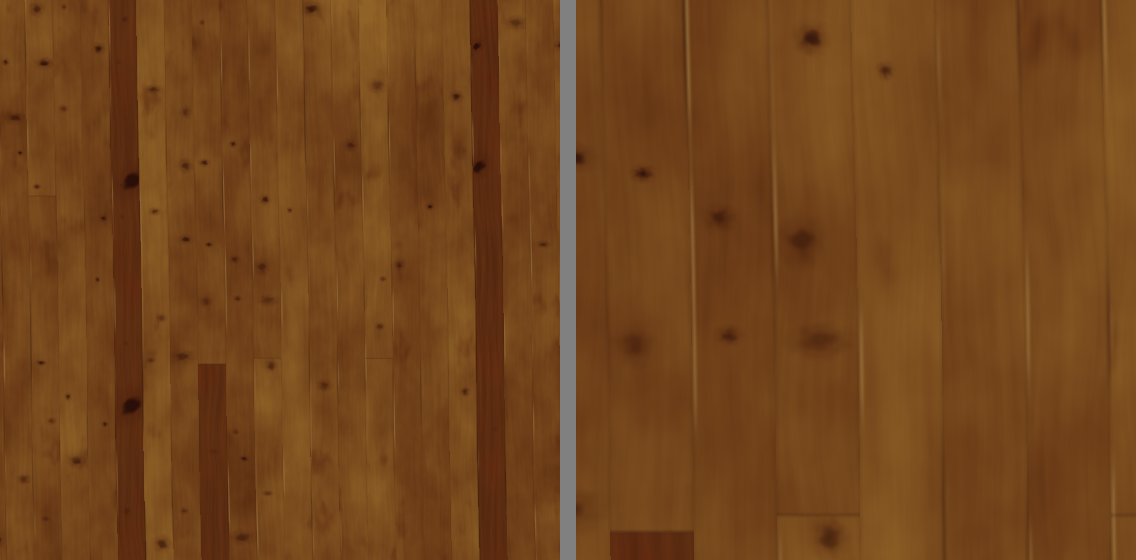
Left: the whole. Right: its middle third, enlarged.
Give the GLSL for this texture, as a Shadertoy shader.

```glsl
// Worn floor of narrow, slightly leaning pine planks with knots, seams and stained boards.

const float PLANKS = 20.13;   // planks across the canvas
const float OFFSET = 0.12;    // plank phase at the top edge
const float LEAN = 0.366;     // sideways drift, in planks, from top to bottom
const vec3 UMBER = vec3(0.400, 0.215, 0.080);
const vec3 HONEY = vec3(0.530, 0.350, 0.138);
const vec3 REDWOOD = vec3(0.340, 0.150, 0.056);
const vec3 KNOT_HALO = vec3(0.30, 0.125, 0.045);
const vec3 KNOT_CORE = vec3(0.15, 0.045, 0.030);
const vec3 SEAM_DARK = vec3(0.22, 0.11, 0.045);
const vec3 SEAM_PALE = vec3(0.60, 0.45, 0.24);

float hash(vec2 p) {
    vec3 q = fract(p.xyx * vec3(0.1031, 0.1030, 0.0973));
    q += dot(q, q.yzx + 33.33);
    return fract((q.x + q.y) * q.z);
}

float cornerSlope(vec2 cell, vec2 d) {
    float a = 6.2832 * hash(cell);
    return dot(vec2(cos(a), sin(a)), d);
}

// Gradient noise, about -0.7 to 0.7
float noise(vec2 p) {
    vec2 i = floor(p), f = p - i;
    vec2 w = f * f * f * (f * (f * 6.0 - 15.0) + 10.0);
    vec2 e = vec2(1.0, 0.0);
    return mix(mix(cornerSlope(i, f), cornerSlope(i + e, f - e), w.x),
               mix(cornerSlope(i + e.yx, f - e.yx), cornerSlope(i + 1.0, f - 1.0), w.x), w.y);
}

float fbm(vec2 p) {
    float sum = 0.0, amp = 0.6;
    for (int i = 0; i < 4; i++) {
        sum += amp * noise(p);
        p = p * 2.03 + 17.3;
        amp *= 0.55;
    }
    return sum;
}

float isPlank(float id, float wanted) {
    return 1.0 - step(0.5, abs(id - wanted));
}

// Smooth line of the given half width
float line(float d, float halfWidth, float soft) {
    return 1.0 - smoothstep(halfWidth - soft, halfWidth + soft, abs(d));
}

// Height of the butt joint in a plank, negative where the plank is unbroken
float jointHeight(float id) {
    float row = isPlank(id, 7.0) + isPlank(id, 9.0) + isPlank(id, 13.0);
    return mix(mix(-1.0, 0.65, isPlank(id, 1.0)), 0.36 - 0.01 * isPlank(id, 7.0), row);
}

// Knot core (x) and halo (y) for an offset d from its centre
vec2 knot(vec2 d, float radius, float soft) {
    float r = length(d) + radius * 0.45 * noise(d / radius * 1.1 + radius * 9000.0);
    return vec2(1.0 - smoothstep(radius * 0.45 - soft, radius + soft, r),
                1.0 - smoothstep(radius * 0.6, radius * 2.5, r));
}

// Small knots, at most one in each cell along a plank
vec2 smallKnots(float id, vec2 local, float soft) {
    float rows = 10.0, phase = hash(vec2(id, 3.0));
    vec2 cell = vec2(id, floor(local.y * rows + phase));
    float chance = mix(0.50, 0.16, smoothstep(4.0, 14.0, id));
    vec2 centre = vec2(mix(0.25, 0.75, hash(cell + 11.0)) / PLANKS,
                       (cell.y + mix(0.2, 0.8, hash(cell + 23.0)) - phase) / rows);
    float size = hash(cell + 37.0);
    vec2 d = (local - centre) * vec2(mix(0.55, 1.1, hash(cell + 51.0)), 1.0);
    vec2 k = knot(d, mix(0.0030, 0.0085, size * size), soft);
    return k * step(hash(cell + 71.0), chance) * vec2(mix(0.25, 0.85, hash(cell + 83.0)), 0.75);
}

// Large tilted knots, spaced evenly along the two red planks
vec2 largeKnots(float id, vec2 local, float soft) {
    float first = isPlank(id, 4.0), second = isPlank(id, 17.0);
    vec2 total = vec2(0.0);
    for (int i = 0; i < 2; i++) {
        float n = float(i);
        vec2 centre = vec2(mix(0.57 + 0.18 * n, 0.23, second) / PLANKS,
                           mix(0.275 + 0.402 * n, 0.703 + 0.215 * n, second));
        vec2 d = local - centre;
        d = vec2(0.8 * d.x - 0.6 * d.y, 0.6 * d.x + 0.8 * d.y) * vec2(1.35, 0.9);
        total = max(total, knot(d, mix(0.021, 0.014 - 0.006 * n, second), soft));
    }
    return total * (first + second);
}

void mainImage(out vec4 fragColor, in vec2 fragCoord) {
    vec2 uv = fragCoord / iResolution.xy;
    float soft = max(0.0014, 0.75 / iResolution.y);

    // Plank coordinates
    float u = uv.x * PLANKS + OFFSET - LEAN * (1.0 - uv.y) + 0.04 * noise(vec2(uv.y * 3.0, 5.0));
    float id = floor(u), edge = floor(u + 0.5);
    vec2 local = vec2((u - id) / PLANKS, uv.y);
    float joint = jointHeight(id);
    float below = smoothstep(-soft, soft, joint - uv.y);
    vec2 seed = vec2(id * 7.31 + step(uv.y, joint) * 3.7, id * 2.17);

    // Tone: board, cloudy finish, figure across the board and fine grain
    float cloud = fbm(uv * vec2(5.0, 3.5) + 8.0);
    float figure = fbm(vec2(local.x * 18.0, uv.y * 10.0) + seed);
    float grain = fbm(vec2(local.x * 150.0 + 1.5 * noise(uv.yy * 5.0 + seed), uv.y * 5.0) + seed);
    float glow = smoothstep(0.80, 0.92, uv.y) * smoothstep(0.54, 0.62, uv.x) * (1.0 - smoothstep(0.74, 0.82, uv.x));
    float tone = 0.50 + 0.50 * (hash(seed + 4.0) - 0.5) + 0.85 * cloud
               + 0.62 * figure + 0.24 * grain + 0.38 * glow;
    vec3 colour = mix(UMBER, HONEY, clamp(tone, -0.35, 1.25));

    // Red boards and soft stains
    float red = isPlank(id, 4.0) + isPlank(id, 17.0) + isPlank(id, 7.0) * below;
    float redness = red * clamp(0.80 + 0.45 * figure + 0.3 * cloud, 0.5, 1.0);
    float stain = 0.55 * smoothstep(0.18, 0.5, fbm(vec2(local.x * 14.0, uv.y * 7.0) + seed + 40.0));
    colour = mix(colour, REDWOOD * (1.0 + 0.25 * figure + 0.25 * grain), max(redness, stain));

    // Knots
    vec2 knots = max(smallKnots(id, local, soft) * (1.0 - 0.6 * red), largeKnots(id, local, soft));
    colour = mix(colour, KNOT_HALO, 0.50 * knots.y);
    colour = mix(colour, KNOT_CORE, 0.92 * knots.x);

    // Broken seams, some with a pale rim, and faint butt joints
    float d = (u - edge) / PLANKS;
    float wear = smoothstep(-0.05, 0.45, noise(vec2(edge * 5.7, uv.y * 7.0)));
    float depth = 0.10 + 0.50 * wear * hash(vec2(edge, 57.0)) + 0.35 * isPlank(edge, 17.0);
    float rim = step(0.4, hash(vec2(edge, 91.0))) * smoothstep(0.0, 0.4, noise(vec2(edge * 3.3, uv.y * 10.0)));
    colour = mix(colour, SEAM_DARK, line(d, 0.0011, soft) * depth);
    colour = mix(colour, SEAM_PALE, line(d - 0.0018, 0.0010, soft) * 0.70 * rim);
    colour = mix(colour, SEAM_DARK, 0.25 * line(uv.y - joint, 0.0010, soft));

    fragColor = vec4(clamp(colour, 0.0, 1.0), 1.0);
}
```
